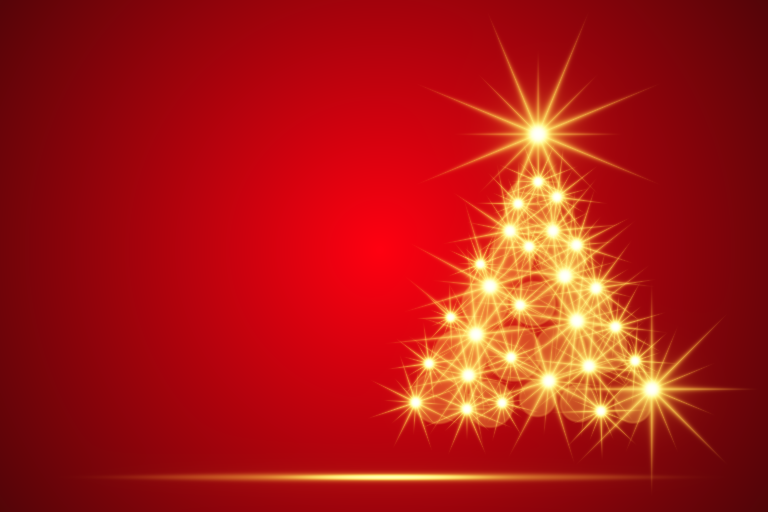
This background is drawn by a Shadertoy shader. Its source:

```glsl
// A tree of golden starbursts over a red radial backdrop, with a floor flare.
// Stars sit on curved strands, translucent discs fill a triangle of rows,
// and all light is summed, then exposed as gold that burns out to white.

const float PI = 3.14159265;
const vec3 BACK_CENTRE = vec3(1.0, 0.0, 0.065);
const vec3 BACK_EDGE = vec3(0.25, 0.02, 0.025);
const vec2 BACK_POS = vec2(0.742, 0.512);
const vec3 GOLD_EXPOSURE = vec3(1.5, 1.0, 0.25);
const vec3 DISC_COLOUR = vec3(0.97, 0.64, 0.25);
const vec2 DISC_TOP = vec2(1.051, 0.594);
const vec2 DISC_GAP = vec2(0.092, 0.0945);
const int DISC_ROWS = 5;
const vec2 FLOOR_POS = vec2(0.762, 0.068);
const float FLOOR_REACH = 0.68;
const int STRAND_STARS = 5;
const float RAY_WIDTH = 0.017;
const float RAY_LIGHT = 1.7;

float hash(vec2 p) {
    return fract(sin(dot(p, vec2(127.1, 311.7))) * 43758.5);
}

// Eight tapered rays around the centre
float rays(float radius, float angle, float reach) {
    float a = mod(angle + PI / 8.0, PI / 4.0) - PI / 8.0;
    float taper = max(1.0 - radius * cos(a) / reach, 0.0);
    float width = 0.0008 + RAY_WIDTH * reach * taper;
    return pow(taper, 1.3) * exp(-radius * abs(sin(a)) / width);
}

// Long and short rays, a soft halo and a hot core
float star(vec2 p, vec2 centre, float reach, float turn) {
    vec2 d = p - centre;
    float r = length(d);
    if (r > reach * 1.3) return 0.0;
    float angle = atan(d.y, d.x + 1e-6) - turn;
    float light = RAY_LIGHT * rays(r, angle, reach);
    light += RAY_LIGHT * 0.75 * rays(r, angle + PI / 8.0, reach * 0.64);
    float core = r / (0.004 + 0.035 * reach);
    return light + 1.1 * exp(-r / (0.12 * reach)) + 12.0 * exp(-core * core);
}

// Stars along a parabolic strand; swing varies their reach
float strand(vec2 p, vec2 start, vec2 stride, vec2 bend, float reach, float swing) {
    float light = 0.0;
    for (int i = 0; i < STRAND_STARS; i++) {
        float k = float(i);
        vec2 centre = start + stride * k + bend * k * k;
        float turn = hash(centre) * PI / 4.0;
        light += star(p, centre, reach + swing * sin(k), turn);
    }
    return light;
}

float treeLight(vec2 p) {
    // Outer left, inner left, middle, inner right, outer right
    float light = strand(p, vec2(1.012, 0.602), vec2(-0.082, -0.125), vec2(0.008, 0.007), 0.085, -0.02);
    light += strand(p, vec2(0.996, 0.549), vec2(-0.045, -0.115), vec2(0.006, 0.007), 0.135, 0.05);
    light += strand(p, vec2(1.051, 0.645), vec2(-0.0176, -0.133), vec2(0.0, 0.00625), 0.085, 0.01);
    light += strand(p, vec2(1.080, 0.549), vec2(0.0234, -0.088), vec2(0.0), 0.135, 0.05);
    light += strand(p, vec2(1.088, 0.615), vec2(0.0381, -0.098), vec2(0.0, 0.0045), 0.10, 0.02);
    // Treetop and the two large stars at the base
    light += star(p, vec2(1.051, 0.738), 0.26, PI / 8.0);
    light += star(p, vec2(1.273, 0.240), 0.21, 0.0);
    light += star(p, vec2(1.072, 0.256), 0.17, 0.3);
    return light;
}

// Triangle of translucent discs with faint brighter rims
vec3 addDiscs(vec3 colour, vec2 p) {
    float soft = 1.5 / iResolution.y;
    for (int row = 0; row < DISC_ROWS; row++) {
        for (int j = 0; j <= row; j++) {
            vec2 cell = vec2(j, row);
            vec2 centre = DISC_TOP + DISC_GAP * vec2(cell.x - 0.5 * cell.y, -cell.y);
            centre.x -= 0.002 * cell.y;
            centre += 0.02 * (vec2(hash(cell), hash(cell + 7.3)) - 0.5);
            float radius = 0.036 + 0.019 * hash(cell + 3.1);
            float d = length(p - centre) - radius;
            float fill = 1.0 - smoothstep(-soft, soft, d);
            float rim = smoothstep(-0.006, 0.0, d);
            colour = mix(colour, DISC_COLOUR, fill * (0.4 + 0.12 * rim));
        }
    }
    return colour;
}

// Thin horizontal flare with a white-hot middle
float floorLight(vec2 p) {
    vec2 d = p - FLOOR_POS;
    float taper = max(1.0 - d.x * d.x / (FLOOR_REACH * FLOOR_REACH), 0.0);
    float band = d.y / (0.002 + 0.006 * taper);
    float light = 0.65 * pow(taper, 2.5) * exp(-band * band);
    light += 0.08 * taper * taper * exp(-abs(d.y) / 0.018);
    vec2 hot = d / vec2(0.13, 0.0038);
    return light + 4.0 * exp(-dot(hot, hot));
}

void mainImage(out vec4 fragColor, in vec2 fragCoord) {
    vec2 p = fragCoord / iResolution.y;
    vec3 colour = mix(BACK_CENTRE, BACK_EDGE, min(length(p - BACK_POS), 1.0));
    colour = addDiscs(colour, p);
    float light = treeLight(p) + floorLight(p);
    colour = 1.0 - (1.0 - colour) * exp(-light * GOLD_EXPOSURE);
    fragColor = vec4(colour, 1.0);
}
```
